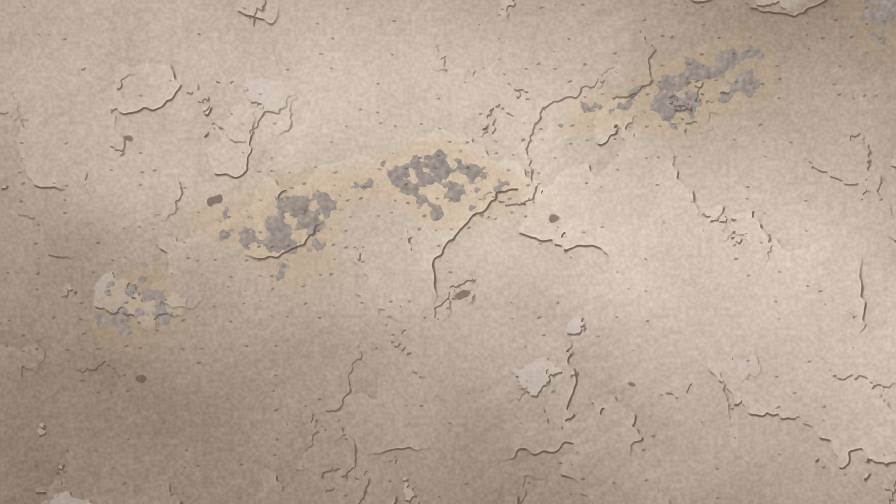
Write a Shadertoy shader that draws this texture.

```glsl
// Weathered beige plaster wall with flaking edges, pale chips and exposed grey concrete.

const vec3 PLASTER_DARK = vec3(0.59, 0.523, 0.468);
const vec3 PLASTER_LIGHT = vec3(0.83, 0.77, 0.71);
const vec3 PALE_COAT = vec3(0.81, 0.765, 0.73);
const vec3 CONCRETE = vec3(0.58, 0.545, 0.52);
const vec3 OCHRE = vec3(0.76, 0.66, 0.53);
const vec3 CREVICE = vec3(0.34, 0.285, 0.25);
const vec2 LIGHT_DIR = vec2(-0.6, 0.8);

vec2 hash2(vec2 cell) {
    vec3 q = fract(cell.xyx * vec3(0.1031, 0.1030, 0.0973));
    q += dot(q, q.yzx + 33.33);
    return fract((q.xx + q.yz) * q.zy);
}

mat2 rotation(float angle) {
    float c = cos(angle), s = sin(angle);
    return mat2(c, -s, s, c);
}

float cornerSlope(vec2 cell, vec2 offset) {
    float angle = 6.2832 * hash2(cell).x;
    return dot(vec2(cos(angle), sin(angle)), offset);
}

float gradientNoise(vec2 p) {
    vec2 i = floor(p), f = p - i;
    vec2 u = f * f * f * (f * (f * 6.0 - 15.0) + 10.0);
    vec2 r = vec2(1.0, 0.0), k = i + 200.0;
    return mix(mix(cornerSlope(k, f), cornerSlope(k + r, f - r), u.x),
               mix(cornerSlope(k + r.yx, f - r.yx), cornerSlope(k + 1.0, f - 1.0), u.x), u.y);
}

float fbm(vec2 p, int octaves) {
    float sum = 0.0, amplitude = 0.5;
    for (int i = 0; i < octaves; i++) {
        sum += amplitude * gradientNoise(p);
        p = rotation(0.65) * p * 2.03 + 7.3;
        amplitude *= 0.48;
    }
    return sum;
}

// Approximate signed distance to a noise contour (x) and its facing to the light (y)
vec2 flakeEdge(vec2 p, float freq, float seed, float level) {
    vec2 e = vec2(0.002, 0.0);
    vec2 q = p + seed;
    float h = fbm(q * freq, 5);
    vec2 slope = vec2(fbm((q + e) * freq, 5), fbm((q + e.yx) * freq, 5)) - h;
    slope /= e.x;
    float steep = length(slope);
    return vec2((h - level) / max(steep, 0.3 * freq), dot(slope, LIGHT_DIR) / max(steep, 0.001));
}

// Thin shadow just below a raised edge
float edgeShadow(vec2 edge, float width, float px) {
    float line = smoothstep(-width - px, -0.3 * width, edge.x) * (1.0 - smoothstep(-0.3 * px, px, edge.x));
    return line * smoothstep(-0.15, 0.6, edge.y);
}

// Scattered ragged pits, one candidate per cell
float pits(vec2 p, float freq, float density, float radius, float px) {
    vec2 q = p * freq, cell = floor(q);
    vec2 rnd = hash2(cell + 91.0);
    vec2 offset = (q - cell - 0.3 - 0.4 * hash2(cell + 17.0)) / freq;
    offset = rotation(-0.6 + rnd.y) * offset * vec2(0.75, 1.3);
    float size = radius * (0.4 + 0.6 * rnd.y);
    float d = length(offset) - size * (1.0 + 0.9 * gradientNoise(p * 0.7 / radius));
    return step(1.0 - density, rnd.x) * (1.0 - smoothstep(-px, px, d));
}

// Broad diagonal light, vignette, stains, trowel streaks and grain
float plasterTone(vec2 p, vec2 uv) {
    float across = p.y - 1.08 + 0.42 * p.x;
    float tone = 0.635 + 0.195 * exp(-across * across / 0.22);
    vec2 corner = uv - 0.5;
    tone -= 0.13 * dot(corner, corner);
    tone += 0.13 * fbm(p * 2.6 + 4.0, 5);
    vec2 along = rotation(0.5) * p;
    float streak = gradientNoise(along * vec2(7.0, 75.0)) + gradientNoise(along * vec2(14.0, 38.0) + 9.0);
    tone += 0.022 * streak * smoothstep(-0.2, 0.3, gradientNoise(p * 3.0 + 31.0));
    return tone + 0.035 * gradientNoise(p * 60.0) + 0.055 * gradientNoise(p * 125.0);
}

void mainImage(out vec4 fragColor, in vec2 fragCoord) {
    vec2 p = fragCoord / iResolution.y;
    float px = 1.0 / iResolution.y;
    float tone = plasterTone(p, fragCoord / iResolution.xy);

    // Raised plaster layers
    vec2 large = flakeEdge(p, 3.0, 5.3, 0.06);
    vec2 small = flakeEdge(p, 5.5, 12.7, 0.13);
    float largeMask = smoothstep(-0.12, 0.08, gradientNoise(p * 4.0 + 22.0));
    float smallMask = smoothstep(-0.02, 0.15, gradientNoise(p * 3.5 + 57.0));
    tone += 0.025 * largeMask * sign(large.x) * exp(-abs(large.x) * 30.0) * smoothstep(0.0, px, abs(large.x));
    vec3 color = mix(PLASTER_DARK, PLASTER_LIGHT, (tone - 0.59) / 0.24);

    // Pale chips where the top coat has come off
    vec2 chip = flakeEdge(p, 7.0, 33.1, 0.2);
    float chipMask = smoothstep(0.08, 0.2, gradientNoise(p * 3.2 + 71.0));
    color = mix(color, PALE_COAT * (0.55 + 0.6 * tone), 0.6 * chipMask * smoothstep(-px, px, chip.x));

    // Concrete breaking through along a rising diagonal, with an ochre halo
    float band = p.y - 0.32 - 0.38 * p.x;
    float cluster = exp(-band * band / 0.012) * smoothstep(-0.05, 0.3, gradientNoise(p * 4.2 + 13.0));
    color = mix(color, OCHRE * (0.3 + 0.95 * tone), 0.4 * smoothstep(0.05, 0.6, cluster));
    float crumble = fbm(p * 26.0, 4);
    float relief = crumble - fbm((p + 0.005 * LIGHT_DIR) * 26.0, 4);
    float bare = smoothstep(0.0, 0.06, crumble + 0.52 * cluster - 0.42);
    vec3 stone = CONCRETE * (1.0 + 0.5 * relief + 0.2 * gradientNoise(p * 95.0));
    color = mix(color, stone, 0.85 * bare);

    // Edge shadows and pits
    float shadow = 0.75 * largeMask * edgeShadow(large, 0.004, px);
    shadow = max(shadow, 0.6 * smallMask * edgeShadow(small, 0.0035, px));
    shadow = max(shadow, 0.65 * chipMask * edgeShadow(chip, 0.004, px));
    shadow = max(shadow, 0.45 * pits(p, 34.0, 0.1 + 0.35 * exp(-band * band / 0.03), 0.0032, px));
    shadow = max(shadow, 0.55 * pits(p + 3.0, 6.0, 0.07, 0.012, px));
    color = mix(color, CREVICE, shadow);

    // Lit rim on top of each raised edge
    float rim = largeMask * smoothstep(0.0, 0.002, large.x) * (1.0 - smoothstep(0.002, 0.006, large.x));
    color += 0.03 * rim * smoothstep(0.0, 0.6, large.y);
    fragColor = vec4(clamp(color, 0.0, 1.0), 1.0);
}
```
